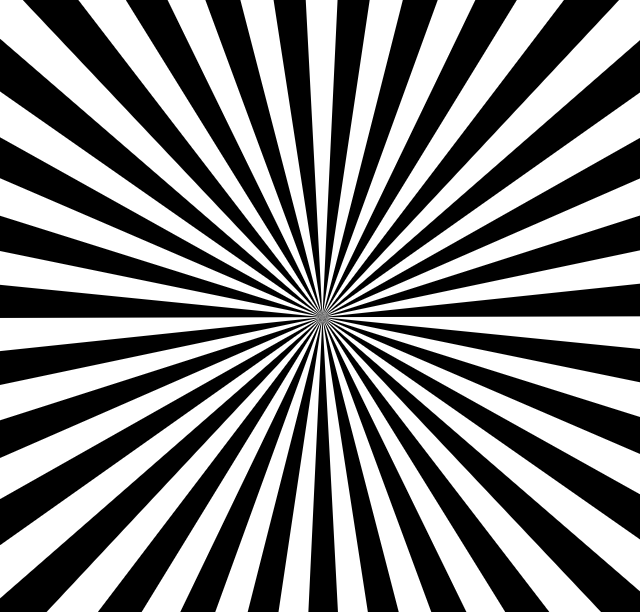
This background is drawn by a Shadertoy shader. Its source:

```glsl
// Black and white sunburst rays spreading from a point near the centre
#define RAY_COUNT 31.0
#define CENTRE vec2(0.5038, 0.4818)
#define TILT 0.0025
#define VERTICAL_STRETCH 1.011
#define DARK vec3(0.0)
#define LIGHT vec3(1.0)

const float TAU = 6.2831853;

// Integral of a square wave that is +1 on light rays and -1 on dark rays
float rayIntegral(float phase) {
    return 0.5 - abs(fract(phase + 0.25) - 0.5);
}

// Share of light within a span of the given phase width
float lightCoverage(float phase, float width) {
    float halfWidth = 0.5 * width;
    float signedMean = (rayIntegral(phase + halfWidth) - rayIntegral(phase - halfWidth)) / width;
    return 0.5 + 0.5 * signedMean;
}

void mainImage(out vec4 fragColor, in vec2 fragCoord) {
    // Position from the hub, in canvas heights
    vec2 fromHub = (fragCoord - CENTRE * iResolution.xy) / iResolution.y;
    fromHub.y /= VERTICAL_STRETCH;
    float pixelSize = 1.0 / iResolution.y;

    // Clockwise angle from straight up, counted in ray pairs
    float phase = (atan(fromHub.x, fromHub.y) + TILT) * RAY_COUNT / TAU;

    // Filter over one pixel, fading to grey where rays converge
    float radius = max(length(fromHub), 0.25 * pixelSize);
    float width = pixelSize * RAY_COUNT / (TAU * radius);
    fragColor = vec4(mix(DARK, LIGHT, lightCoverage(phase, width)), 1.0);
}
```
